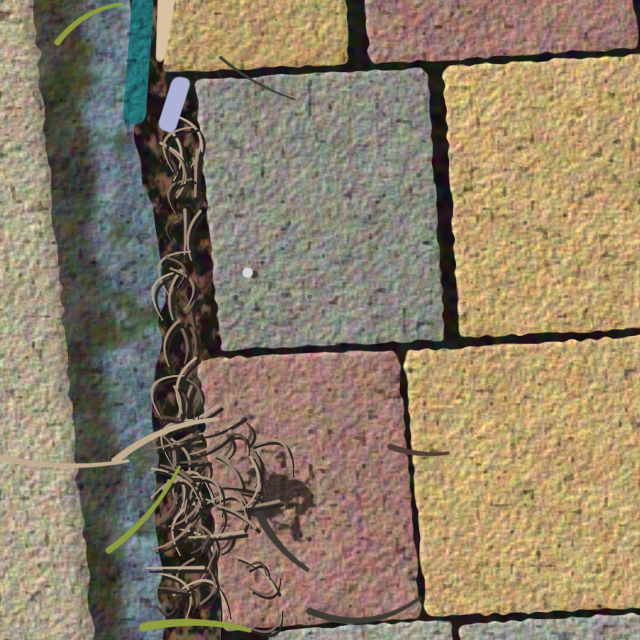
A WebGL 1 fragment shader for this texture:

```glsl
precision highp float;
// Sunlit paving: coloured blocks beside a kerb and a shaded blue-grey gutter.
// Blocks are rounded quads with embossed noise; straw, grass and twigs are
// bent strokes, most of them scattered by a hashed loop.
uniform vec2 u_resolution;
#define YELLOW vec3(0.75, 0.64, 0.44)
#define RED vec3(0.62, 0.48, 0.44)
#define GREY vec3(0.54, 0.54, 0.50)
#define KERB vec3(0.68, 0.64, 0.54)
#define GUTTER vec3(0.39, 0.45, 0.49)
#define SHADE vec3(0.24, 0.24, 0.21)
#define JOINT vec3(0.10, 0.09, 0.085)
#define STRAW vec3(0.76, 0.68, 0.57)
#define GRASS vec3(0.56, 0.62, 0.24)
#define GRAIN_FREQ 125.0
#define STRAWS 90
vec2 p;       // canvas position, y runs downward from the top edge
vec3 col;     // colour built up layer by layer
float grain;  // shared surface relief

float hash(vec2 v) {
  vec3 q = fract(v.xyx * 0.1031);
  q += dot(q, q.yzx + 33.33);
  return fract((q.x + q.y) * q.z);
}
float noise(vec2 v) {
  vec2 i = floor(v), f = fract(v), e = vec2(1, 0);
  f = f * f * (3.0 - 2.0 * f);
  return mix(mix(hash(i), hash(i + e), f.x), mix(hash(i + e.yx), hash(i + e.xx), f.x), f.y);
}
float fbm(vec2 v) {
  return 0.55 * noise(v) + 0.3 * noise(v * 2.1 + 7.3) + 0.15 * noise(v * 4.3 + 3.1);
}
void paint(float d, vec3 tint) {
  float aa = 1.0 / u_resolution.y;
  col = mix(col, tint, 1.0 - smoothstep(-aa, aa, d));
}
// Signed distance to the line a-b, negative on the inner side
float side(vec2 a, vec2 b) {
  vec2 e = normalize(b - a);
  return dot(p - a, vec2(e.y, -e.x));
}
float roundMax(float a, float b) {
  float k = 0.014, h = max(k - abs(a - b), 0.0);
  return max(a, b) + h * h / (4.0 * k);
}
// Quad from its top edge (left, right) and bottom edge (left, right)
float quad(vec4 t, vec4 b) {
  return roundMax(roundMax(side(t.xy, t.zw), side(b.zw, b.xy)),
                  roundMax(side(t.zw, b.zw), side(b.xy, t.xy)));
}
void block(vec4 t, vec4 b, vec3 tint) {
  float d = quad(t, b) + (noise(p * 75.0) - 0.5) * 0.006;
  float lit = smoothstep(-0.014, 0.0, max(side(b.xy, t.xy), side(t.xy, t.zw)));
  paint(d, tint * (1.0 + grain) + smoothstep(-0.014, -0.004, d) * (0.15 * lit - 0.04));
}
// Tapered line from s.xy to s.zw, bowed sideways by a share of its length
void stroke(vec4 s, float bow, float width, vec3 tint) {
  vec2 e = s.zw - s.xy, q = p - s.xy;
  float t = clamp(dot(q, e) / dot(e, e), 0.0, 1.0);
  q -= e * t + vec2(-e.y, e.x) * bow * 4.0 * t * (1.0 - t);
  paint(length(q) - width * (1.0 - 0.5 * t), tint);
}
void main() {
  p = vec2(0, 1) + vec2(1, -1) * gl_FragCoord.xy / u_resolution;
  // Emboss lit from the upper left, pits and blotches
  vec2 g = p * GRAIN_FREQ;
  grain = (fbm(g + vec2(0.5, 0.45)) - fbm(g)) * 0.62 + 0.16 * (fbm(p * 22.0) - 0.45);
  grain -= 0.32 * smoothstep(0.78, 0.95, noise(p * 95.0 + 40.0));
  // Dirt, gutter, kerb
  float wobble = noise(p * 28.0) - 0.5, hump = (p.y - 0.43) / 0.15;
  float soil = smoothstep(0.42, 0.8, fbm(p * vec2(75, 50))) * step(p.x, 0.345);
  col = mix(JOINT, vec3(0.48, 0.35, 0.28), soil);
  float shadeEnd = 0.125 + 0.075 * p.y + wobble * 0.025;
  vec3 gutter = mix(SHADE, GUTTER, smoothstep(-0.022, 0.022, p.x - shadeEnd));
  gutter *= 0.65 + 0.75 * fbm(p * vec2(30, 18)) + grain;
  gutter = mix(gutter, GRASS * 0.42, 0.5 * smoothstep(0.6, 0.8, fbm(p * 17.0)));
  paint(p.x - 0.2 - 0.055 * p.y - 0.032 * exp(-hump * hump) - wobble * 0.018, gutter);
  float edge = p.x - 0.052 - 0.094 * p.y + (noise(p * 60.0) - 0.5) * 0.01;
  paint(edge, KERB * (1.0 + grain) * (1.0 - 0.18 * smoothstep(-0.03, 0.0, edge)));
  // Paving blocks, row by row
  block(vec4(0.265, -0.05, 0.537, -0.05), vec4(0.254, 0.113, 0.546, 0.1), YELLOW * 0.93);
  block(vec4(0.567, -0.05, 0.985, -0.05), vec4(0.578, 0.1, 0.998, 0.075), RED);
  block(vec4(0.305, 0.124, 0.667, 0.106), vec4(0.345, 0.547, 0.695, 0.531), GREY);
  block(vec4(0.692, 0.104, 1.05, 0.082), vec4(0.719, 0.528, 1.05, 0.51), YELLOW);
  block(vec4(0.309, 0.561, 0.621, 0.546), vec4(0.349, 0.985, 0.658, 0.966), RED);
  block(vec4(0.631, 0.548, 1.05, 0.522), vec4(0.666, 0.964, 1.05, 0.948), YELLOW);
  block(vec4(0.42, 0.986, 0.705, 0.967), vec4(0.42, 1.05, 0.712, 1.05), GREY * 1.1);
  block(vec4(0.718, 0.974, 1.05, 0.956), vec4(0.718, 1.05, 1.05, 1.05), GREY * 1.1);
  col += 0.11 * (vec3(noise(g * 0.7), noise(g * 0.7 + 19.0), noise(g * 0.7 + 51.0)) - 0.5);
  // Pebble and cast shadows
  paint(length(p - vec2(0.397, 0.429)) - 0.006, SHADE);
  paint(length(p - vec2(0.387, 0.426)) - 0.008, vec3(0.85));
  float shadow = length(p - vec2(0.43, 0.77)) + (fbm(p * 45.0) - 0.5) * 0.16;
  col *= 1.0 - 0.6 * smoothstep(0.05, 0.025, shadow);
  stroke(vec4(0.345, 0.09, 0.46, 0.155), 0.05, 0.0025, SHADE);
  stroke(vec4(0.485, 0.955, 0.655, 0.935), 0.14, 0.006, SHADE);
  stroke(vec4(0.4, 0.79, 0.48, 0.89), 0.08, 0.007, SHADE);
  // Straw: upright in the gap, then a loose clump below
  for (int i = 0; i < STRAWS; i++) {
    float k = float(i), x = hash(vec2(k, 1.7)), y = hash(vec2(k, 9.2));
    float turn = hash(vec2(k, 4.4)), tone = hash(vec2(k, 6.1)), clump = step(45.0, k);
    vec2 at = mix(vec2(0.255 + 0.05 * x + 0.03 * y, 0.22 + 0.72 * y), vec2(0.26 + 0.17 * x * x, 0.64 + 0.33 * y), clump);
    float angle = mix(1.1 + turn, turn * 6.283, clump);
    vec2 reach = vec2(cos(angle), sin(angle)) * (0.015 + 0.03 * tone);
    stroke(vec4(at - reach, at + reach) + 0.006, turn - 0.5, 0.003, JOINT * 1.6);
    stroke(vec4(at - reach, at + reach), turn - 0.5, 0.0028, mix(RED * 0.5, STRAW, tone));
  }
  // Twigs, blades, teal strip and pale scraps
  stroke(vec4(0.0, 0.715, 0.2, 0.72), 0.05, 0.005, STRAW);
  stroke(vec4(0.18, 0.72, 0.34, 0.655), -0.08, 0.006, STRAW);
  stroke(vec4(0.61, 0.698, 0.7, 0.708), 0.06, 0.005, RED * 0.5);
  stroke(vec4(0.09, 0.066, 0.19, 0.006), -0.1, 0.005, GRASS);
  stroke(vec4(0.17, 0.86, 0.28, 0.73), 0.06, 0.005, GRASS);
  stroke(vec4(0.225, 0.98, 0.39, 0.985), -0.06, 0.007, GRASS);
  paint(quad(vec4(0.208, -0.02, 0.242, -0.02), vec4(0.191, 0.195, 0.227, 0.192)), vec3(0.13, 0.43, 0.45) * (1.0 + grain));
  paint(quad(vec4(0.247, -0.02, 0.277, -0.02), vec4(0.243, 0.1, 0.256, 0.1)), STRAW * 1.12);
  paint(quad(vec4(0.271, 0.118, 0.3, 0.123), vec4(0.245, 0.2, 0.272, 0.21)), vec3(0.68, 0.7, 0.84));
  gl_FragColor = vec4(clamp(col, 0.0, 1.0), 1.0);
}
```
